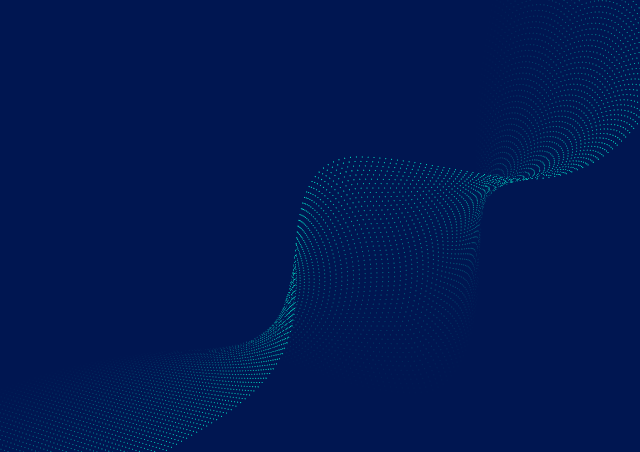
This background is drawn by a WebGL 1 fragment shader. Its source:

```glsl
precision highp float;

uniform vec2 u_resolution;

#define BACKDROP vec3(0.0, 0.088, 0.318)
#define DOT_COLOR vec3(0.0, 0.95, 0.82)
#define DOT_OPACITY 0.88
#define DOT_RADIUS 0.00078
#define DOT_SPACING 0.0092
#define ROWS 54.0
#define FADE_POWER 1.2
#define CELLS 24

float cross2(vec2 a, vec2 b) {
    return a.x * b.y - a.y * b.x;
}

vec2 bezier(vec2 a, vec2 b, vec2 c, vec2 d, float t) {
    float u = 1.0 - t;
    return u * u * u * a + 3.0 * u * u * t * b + 3.0 * u * t * t * c + t * t * t * d;
}

// Arc length at row s, from the lengths at the bright edge, middle and dim edge
float rowLength(vec3 len, float s) {
    return dot(len, vec3((1.0 - s) * (1.0 - 2.0 * s), 4.0 * s * (1.0 - s), s * (2.0 * s - 1.0)));
}

// Closest evenly spaced dot on the row nearest to s within one cell
float rowDot(vec2 p, float s, vec2 a, vec2 rib, vec2 edge, vec2 twist,
             vec3 len0, vec3 len1, float pixel) {
    s = floor(clamp(s, 0.0, 1.0) * ROWS + 0.5) / ROWS;
    vec2 start = a + rib * s;
    vec2 row = edge + twist * s;
    float f = clamp(dot(p - start, row) / max(dot(row, row), 1e-10), 0.0, 1.0);
    float from = rowLength(len0, s);
    float span = max(rowLength(len1, s) - from, 1e-5);
    float mark = floor((from + span * f) / DOT_SPACING + 0.5) * DOT_SPACING;
    float dist = length(p - start - row * (mark - from) / span);
    float coverage = clamp((DOT_RADIUS - dist) / pixel + 0.5, 0.0, 1.0);
    return coverage * pow(1.0 - s, FADE_POWER);
}

// Sheet of rows blended from a bright edge curve (a) to a dim one (b)
float sheetDots(vec2 p, float pixel, inout vec3 len,
                vec2 a0, vec2 a1, vec2 a2, vec2 a3,
                vec2 b0, vec2 b1, vec2 b2, vec2 b3) {
    float light = 0.0;
    vec2 a = a0;
    vec2 b = b0;
    for (int i = 1; i <= CELLS; i++) {
        float t = float(i) / float(CELLS);
        vec2 nextA = bezier(a0, a1, a2, a3, t);
        vec2 nextB = bezier(b0, b1, b2, b3, t);
        vec2 rib = b - a;
        vec2 edge = nextA - a;
        vec2 twist = nextB - nextA - rib;
        vec3 nextLen = len + vec3(length(edge), length(edge + 0.5 * twist), length(edge + twist));

        // Inverse of the bilinear cell; a folded cell has two solutions
        vec2 h = p - a;
        float qa = -cross2(rib, twist);
        float qb = cross2(h, twist) - cross2(rib, edge);
        float qc = cross2(h, edge);
        float root = sqrt(max(qb * qb - 4.0 * qa * qc, 0.0));
        float q = -0.5 * (qb + (qb < 0.0 ? -root : root));
        float s1 = q / (abs(qa) < 1e-9 ? 1e-9 : qa);
        float s2 = qc / (abs(q) < 1e-9 ? 1e-9 : q);
        light = max(light, rowDot(p, s1, a, rib, edge, twist, len, nextLen, pixel));
        light = max(light, rowDot(p, s2, a, rib, edge, twist, len, nextLen, pixel));

        a = nextA;
        b = nextB;
        len = nextLen;
    }
    return light;
}

void main() {
    // Canvas width is one unit
    float pixel = 1.0 / u_resolution.x;
    vec2 p = gl_FragCoord.xy * pixel;
    vec3 len = vec3(0.0);

    // Lower left lobe
    float light = sheetDots(p, pixel, len,
        vec2(0.156, -0.073), vec2(0.280, 0.044), vec2(0.469, 0.064), vec2(0.461, 0.259),
        vec2(-0.143, 0.031), vec2(0.026, 0.135), vec2(0.260, 0.181), vec2(0.404, 0.152));

    // Rising left side of the middle lobe
    light = max(light, sheetDots(p, pixel, len,
        vec2(0.461, 0.259), vec2(0.460, 0.376), vec2(0.475, 0.461), vec2(0.560, 0.461),
        vec2(0.404, 0.152), vec2(0.475, 0.133), vec2(0.560, 0.083), vec2(0.658, 0.086)));

    // Right side of the middle lobe, narrowing to the twist
    light = max(light, sheetDots(p, pixel, len,
        vec2(0.560, 0.461), vec2(0.618, 0.461), vec2(0.703, 0.441), vec2(0.768, 0.432),
        vec2(0.658, 0.086), vec2(0.729, 0.089), vec2(0.758, 0.207), vec2(0.749, 0.363)));

    // Upper right lobe
    light = max(light, sheetDots(p, pixel, len,
        vec2(0.768, 0.432), vec2(0.879, 0.411), vec2(1.003, 0.441), vec2(1.081, 0.682),
        vec2(0.749, 0.363), vec2(0.740, 0.461), vec2(0.729, 0.539), vec2(0.781, 0.786)));

    gl_FragColor = vec4(mix(BACKDROP, DOT_COLOR, light * DOT_OPACITY), 1.0);
}
```
